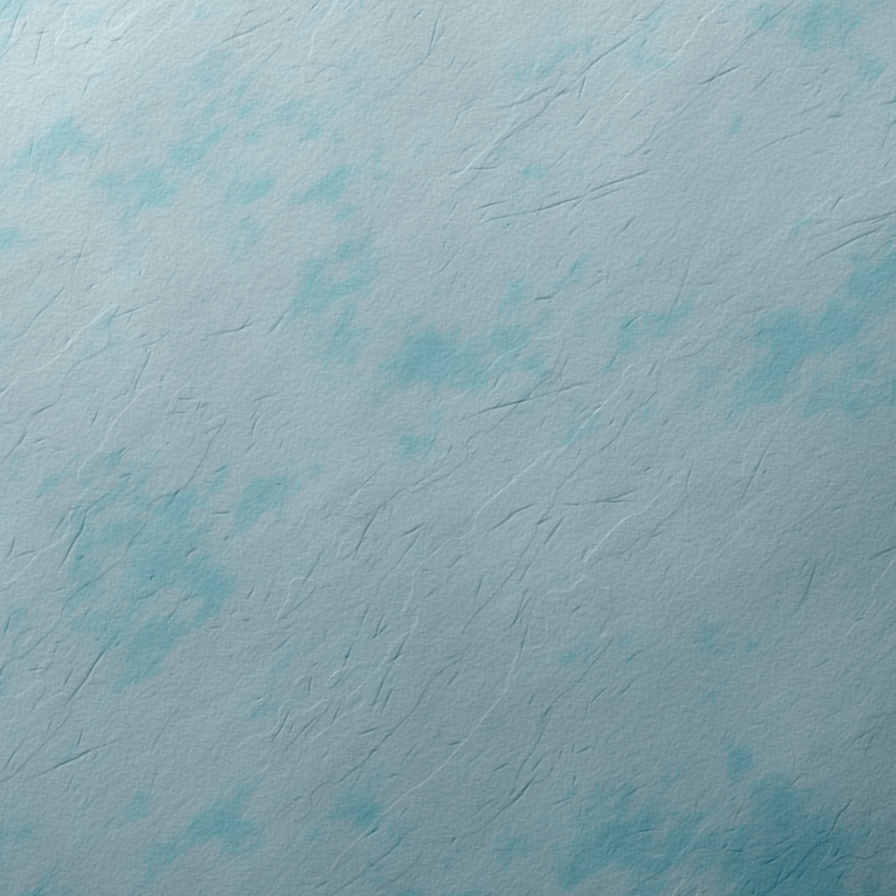
A Shadertoy shader for this texture:

```glsl
// Pale blue troweled plaster with diagonal scratches and soft teal stains.

vec2 hash2(vec2 p) {
    vec3 q = fract(p.xyx * vec3(0.1031, 0.1030, 0.0973));
    q += dot(q, q.yzx + 33.33);
    return fract((q.xx + q.yz) * q.zy);
}

float noise(vec2 p) {
    vec2 i = floor(p), f = fract(p);
    f = f * f * (3.0 - 2.0 * f);
    float low = mix(hash2(i).x, hash2(i + vec2(1, 0)).x, f.x);
    float high = mix(hash2(i + vec2(0, 1)).x, hash2(i + vec2(1, 1)).x, f.x);
    return mix(low, high, f.y);
}

float fbm(vec2 p) {
    float sum = 0.0, amp = 0.5;
    for (int i = 0; i < 5; i++) {
        sum += amp * noise(p);
        p = mat2(1.6, 1.2, -1.2, 1.6) * p + 7.3;
        amp *= 0.55;
    }
    return sum / 1.06;
}

// Turns the plane so that x runs along the trowel strokes.
vec2 alongStroke(vec2 p) {
    return vec2(p.x + p.y, p.y - p.x) * 0.7071;
}

// Tapered grooves, at most one in each grid cell.
float scratches(vec2 p, float cells, float width, float density) {
    vec2 cell = floor(p * cells);
    float depth = 0.0;
    for (int y = -1; y <= 1; y++)
    for (int x = -1; x <= 1; x++) {
        vec2 id = cell + vec2(x, y);
        vec2 place = hash2(id + cells), kind = hash2(id + cells * 3.0 + 17.0);
        float angle = 0.76 + (kind.x - 0.5) * 1.1;
        vec2 dir = vec2(cos(angle), sin(angle));
        float halfLength = mix(0.15, 0.8, place.x * kind.y) / cells;
        vec2 d = p - (id + place) / cells;
        float t = clamp(dot(d, dir) / halfLength, -1.0, 1.0);
        float gap = length(d - dir * t * halfLength) / width;
        float present = step(hash2(id + 91.0).x, density);
        depth += present * (0.2 + kind.y * kind.y) * (1.0 - t * t) * exp(-gap * gap);
    }
    return depth;
}

// Grooves of all lengths, broken up and gathered where the coat is worn.
float grooves(vec2 p) {
    vec2 bent = p + 0.03 * vec2(noise(p * 7.0), noise(p * 7.0 + 40.0))
                  + 0.005 * vec2(noise(p * 42.0), noise(p * 42.0 + 40.0));
    float worn = smoothstep(0.35, 0.65, noise(p * 5.0 + 11.0));
    float broken = smoothstep(0.2, 0.55, noise(p * 55.0 + 3.0));
    float depth = 1.1 * scratches(bent, 6.0, 0.0016, 0.75);
    depth += 1.1 * scratches(bent + 0.37, 12.0, 0.0015, 0.75) * (0.2 + 0.8 * worn);
    depth += scratches(bent + 0.53, 22.0, 0.0014, 0.65) * (0.15 + 0.85 * worn);
    depth *= 0.35 + 0.65 * broken;
    return depth + 0.9 * scratches(bent + 0.71, 50.0, 0.0014, 0.35) * (0.4 + 0.6 * worn);
}

float plasterHeight(vec2 p) {
    vec2 s = alongStroke(p + 0.03 * noise(p * 7.0));

    // Grain and trowel drag
    float h = 0.05 * noise(mat2(0.8, 0.6, -0.6, 0.8) * p * 350.0);
    h += 0.026 * noise(mat2(0.9, -0.4, 0.4, 0.9) * p * 180.0 + 5.0);
    h += 0.06 * noise(s * vec2(14.0, 50.0)) + 0.02 * noise(s * vec2(45.0, 150.0));

    // Thin overlapping coats with crisp raised edges
    float coat = noise(s * vec2(6.0, 19.0) + 3.0) + 0.35 * noise(s * vec2(28.0, 75.0));
    float worn = smoothstep(0.35, 0.65, noise(p * 5.0 + 11.0));
    return h + 0.055 * worn * smoothstep(0.0, 0.03, coat - 0.76);
}

void mainImage(out vec4 fragColor, in vec2 fragCoord) {
    vec2 uv = fragCoord / iResolution.xy;
    vec2 p = fragCoord / iResolution.y;

    // Light falls off from the upper left
    float tone = 0.588 + 0.22 * (uv.y - 0.5) - 0.08 * (uv.x - 0.5);
    tone -= 0.04 * pow(uv.x, 4.0) + 0.02 * pow(1.0 - uv.y, 3.0);
    tone += 0.03 * exp(-12.0 * dot(uv - vec2(0, 1), uv - vec2(0, 1)));

    // Cloudy brushed tint
    vec2 s = alongStroke(p);
    float ragged = fbm(s * vec2(17.0, 30.0) + 8.0);
    tone += 0.08 * (fbm(s * vec2(4.0, 8.0) + 2.0) - 0.5) + 0.05 * (ragged - 0.5);

    // Relief shading, with shadow inside the grooves
    vec2 toLight = vec2(-0.6, 0.8) * 0.0012;
    float groove = grooves(p + toLight);
    tone += 1.15 * (plasterHeight(p - toLight) - plasterHeight(p + toLight));
    tone += 0.14 * (groove - grooves(p - toLight)) - 0.07 * groove;

    // Teal pigment in ragged dabs over a faint wash
    float patches = fbm(p * vec2(4.2, 4.8) + 21.0);
    float flecks = fbm(s * vec2(38.0, 70.0) + 5.0) - 0.5;
    float pigment = patches * 0.58 + ragged * 0.42 + 0.12 * flecks;
    float stain = 0.55 * smoothstep(0.43, 0.68, pigment);
    stain += 0.3 * smoothstep(0.53, 0.59, pigment + 0.12 * flecks);
    stain += 0.3 * smoothstep(0.58, 0.66, pigment + 0.1 * flecks);
    stain += 0.2 * min(groove, 1.0);

    vec3 color = vec3(0.0, 0.149, 0.194) + tone * vec3(1.0, 0.9, 0.862);
    color -= stain * vec3(0.115, 0.035, 0.027);
    fragColor = vec4(clamp(color, 0.0, 1.0), 1.0);
}
```
